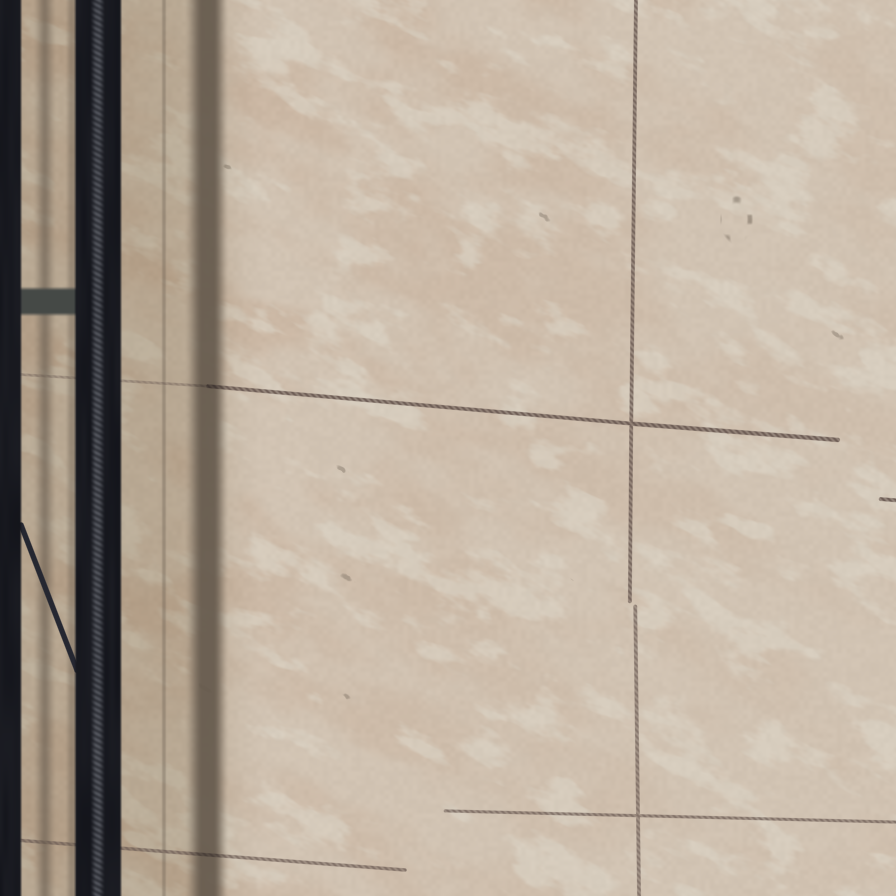
Write a WebGL 1 fragment shader that draws this texture.

```glsl
precision highp float;
uniform vec2 u_resolution;

const vec3 STONE = vec3(0.820, 0.765, 0.700);
const vec3 STONE_PINK = vec3(0.785, 0.700, 0.620);
const vec3 STONE_PALE = vec3(0.855, 0.825, 0.770);
const vec3 SHADE = vec3(0.400, 0.355, 0.305);
const vec3 JOINT = vec3(0.430, 0.365, 0.335);
const vec3 RAIL = vec3(0.090, 0.095, 0.120);
const vec3 RAIL_SHEEN = vec3(0.310, 0.320, 0.350);
const vec3 BRACKET = vec3(0.270, 0.285, 0.275);

const float OUTER_RAIL = 0.0235;           // right edge of the outer rail
const vec2 INNER_RAIL = vec2(0.084, 0.135); // left and right edges
const float SHADOW_X = 0.232;
const float JOINT_HALF = 0.0021;
const float BEAD_COUNT = 150.0;
const float PIT_CELLS = 7.0;

float hash(vec2 p) {
  vec3 q = fract(vec3(p.xyx) * 0.1031);
  q += dot(q, q.yzx + 33.33);
  return fract((q.x + q.y) * q.z);
}

float noise(vec2 p) {
  vec2 i = floor(p), f = fract(p);
  f = f * f * (3.0 - 2.0 * f);
  return mix(mix(hash(i), hash(i + vec2(1.0, 0.0)), f.x),
             mix(hash(i + vec2(0.0, 1.0)), hash(i + vec2(1.0)), f.x), f.y);
}

float fbm(vec2 p) {
  float sum = 0.0, gain = 0.5;
  for (int i = 0; i < 4; i++) {
    sum += gain * noise(p);
    p = mat2(1.6, 1.2, -1.2, 1.6) * p + 7.3;
    gain *= 0.5;
  }
  return sum / 0.9375;
}

float segment(vec2 p, vec2 a, vec2 b, float halfWidth, float aa) {
  vec2 d = b - a;
  float t = clamp(dot(p - a, d) / dot(d, d), 0.0, 1.0);
  return 1.0 - smoothstep(halfWidth - aa, halfWidth + aa, length(p - a - d * t));
}

float band(float x, float lo, float hi, float soft) {
  return smoothstep(lo - soft, lo + soft, x) - smoothstep(hi - soft, hi + soft, x);
}

// Mottled slab with slanted pale flecks
vec3 stone(vec2 p) {
  vec2 q = mat2(0.91, 0.42, -0.42, 0.91) * p;
  q = vec2(0.91 * p.x - 0.42 * p.y, 0.42 * p.x + 0.91 * p.y);
  float cloud = fbm(q * vec2(9.0, 17.0));
  float fleck = fbm(q * vec2(17.0, 40.0) + 31.0);
  float pink = smoothstep(0.35, 0.75, cloud) * (0.35 + 0.65 * smoothstep(1.1, -0.1, p.x - 0.5 * p.y + 0.2));
  vec3 col = mix(STONE, STONE_PINK, 0.75 * pink);
  col = mix(col, STONE_PALE, 0.65 * smoothstep(0.53, 0.72, fleck));
  return col + 0.022 * (noise(p * 190.0) - 0.5);
}

// Sparse pits and one broken ring-shaped chip
float wear(vec2 p, float aa) {
  vec2 cell = floor(p * PIT_CELLS);
  vec2 offset = 0.2 + 0.6 * vec2(hash(cell + 3.0), hash(cell + 19.0));
  vec2 d = p - (cell + offset) / PIT_CELLS;
  float radius = 0.002 + 0.004 * hash(cell + 41.0);
  float edge = length(d * vec2(1.0, 1.4) + 0.5 * d.yx) + 0.004 * (noise(p * 300.0) - 0.5);
  float pit = step(0.7, hash(cell + 57.0)) * (1.0 - smoothstep(radius - 0.002 - aa, radius + aa, edge));
  vec2 c = (p - vec2(0.822, 0.755)) * vec2(1.2, 0.8);
  float ring = 1.0 - smoothstep(0.001, 0.005, abs(length(c) - 0.018));
  return 0.35 * pit + 0.45 * ring * smoothstep(0.35, 0.7, noise(p * 90.0 + 4.0));
}

// Joints, with the breaks and offsets between neighbouring runs
float joints(vec2 p, float aa) {
  float w = JOINT_HALF;
  float bead = 0.82 + 0.18 * sin(6.28318 * BEAD_COUNT * (p.x + p.y));
  float across = 0.5 * segment(p, vec2(0.023, 0.582), vec2(0.232, 0.569), 0.7 * w, aa);
  across = max(across, segment(p, vec2(0.232, 0.569), vec2(0.707, 0.527), w, aa));
  across = max(across, segment(p, vec2(0.707, 0.527), vec2(0.935, 0.509), 1.15 * w, aa));
  across = max(across, segment(p, vec2(0.983, 0.443), vec2(1.02, 0.440), w, aa));
  across = max(across, 0.8 * segment(p, vec2(0.023, 0.062), vec2(0.452, 0.029), 0.9 * w, aa));
  across = max(across, 0.8 * segment(p, vec2(0.497, 0.095), vec2(1.02, 0.082), 0.8 * w, aa));
  float down = segment(p, vec2(0.710, 1.02), vec2(0.7045, 0.527), w, aa);
  down = max(down, segment(p, vec2(0.7045, 0.527), vec2(0.703, 0.329), w, aa));
  down = max(down, 0.85 * segment(p, vec2(0.709, 0.323), vec2(0.7135, -0.02), w, aa));
  return bead * max(across, 0.9 * down);
}

void main() {
  vec2 p = gl_FragCoord.xy / u_resolution;
  float aa = 0.8 / min(u_resolution.x, u_resolution.y);
  vec3 col = stone(p);
  col = mix(col, SHADE, wear(p, aa));

  // Dimmed margin, its fine seam and the soft cast shadow
  col *= mix(vec3(1.0), vec3(0.88, 0.86, 0.82), 1.0 - smoothstep(0.19, 0.30, p.x));
  col = mix(col, SHADE, 0.35 * band(p.x, 0.181, 0.185, 0.0015));
  float shadow = smoothstep(0.205, SHADOW_X - 0.006, p.x) * (1.0 - smoothstep(SHADOW_X + 0.006, 0.256, p.x));
  col = mix(col, SHADE, 0.93 * shadow);
  col = mix(col, JOINT * (1.0 - 0.4 * shadow), joints(p, aa));

  // Channel between the rails, with its bracket and slanted rod
  float channel = band(p.x, OUTER_RAIL, INNER_RAIL.x, aa);
  float groove = 0.65 * band(p.x, 0.044, 0.056, 0.008) + 0.4 * band(p.x, 0.076, 0.090, 0.004);
  col = mix(col, SHADE, channel * groove);
  col = mix(col, BRACKET, band(p.x, 0.018, 0.087, aa) * band(p.y, 0.649, 0.678, 0.003));
  col = mix(col, RAIL * 1.6, segment(p, vec2(0.0235, 0.414), vec2(0.086, 0.252), 0.003, aa));

  // Dark rails with a beaded highlight
  float rails = 1.0 - smoothstep(OUTER_RAIL - 0.002, OUTER_RAIL + 0.002, p.x);
  rails = max(rails, band(p.x, INNER_RAIL.x, INNER_RAIL.y, 0.002));
  float beads = 0.75 + 0.25 * sin(6.28318 * BEAD_COUNT * (p.y + 0.5 * p.x));
  float sheen = band(p.x, 0.104, 0.114, 0.004) * beads;
  vec3 metal = mix(RAIL, RAIL_SHEEN, sheen) + 0.03 * (noise(p * vec2(160.0, 12.0)) - 0.5);
  gl_FragColor = vec4(mix(col, metal, rails), 1.0);
}
```
